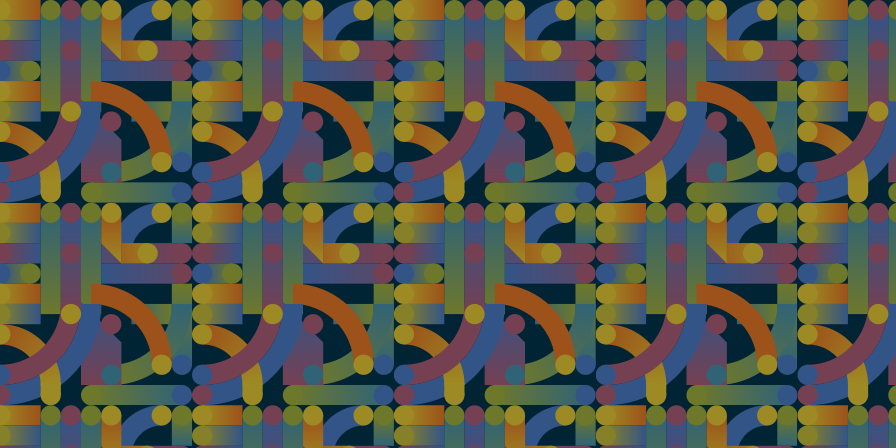
A WebGL 1 fragment shader for this pattern:

```glsl
precision mediump float;
// Repeating tile of interlocking gradient bars, quarter arcs and round caps on dark navy.

uniform vec2 u_resolution;

#define TILE vec2(0.4505, 0.4523)
#define SHIFT vec2(-0.0219, 0.0)
#define UNITS 10.0
#define HALF_BAND 0.5
#define NAVY vec3(0.0, 0.14, 0.20)
#define BLUE vec3(0.20, 0.33, 0.53)
#define TEAL vec3(0.19, 0.39, 0.46)
#define GREEN vec3(0.43, 0.47, 0.17)
#define YELLOW vec3(0.62, 0.54, 0.14)
#define ORANGE vec3(0.61, 0.32, 0.10)
#define RED vec3(0.46, 0.25, 0.32)

vec2 p;       // position in the tile, 0 to UNITS, y downwards
float blur;   // edge softness in tile units
vec3 color;

void fill(float dist, vec3 ink) {
  color = mix(color, ink, clamp(0.5 - dist / blur, 0.0, 1.0));
}

void dot1(vec2 center, vec3 ink) {
  fill(length(p - center) - HALF_BAND, ink);
}

// Distance to a flat-ended band; t runs 0 to 1 along it
float band(vec2 a, vec2 b, out float t) {
  float len = length(b - a);
  vec2 dir = (b - a) / len;
  vec2 q = p - a;
  float along = dot(q, dir);
  t = clamp(along / len, 0.0, 1.0);
  float across = abs(q.x * dir.y - q.y * dir.x);
  return max(across - HALF_BAND, max(-along, along - len));
}

void bar(vec2 a, vec2 b, vec3 inkA, vec3 inkB) {
  float t;
  float d = band(a, b, t);
  fill(d, mix(inkA, inkB, t));
}

// Quarter ring in the quadrant given by side; inkA lies on the horizontal axis
void arc(vec2 center, float radius, vec2 side, vec3 inkA, vec3 inkB) {
  vec2 q = (p - center) * side;
  float d = max(abs(length(q) - radius) - HALF_BAND, max(-q.x, -q.y));
  float t = atan(abs(q.y), abs(q.x) + 0.0001) / 1.5708;
  fill(d, mix(inkA, inkB, t));
}

void leftRows() {
  for (int i = 0; i < 6; i++) {
    float row = float(i);
    float kind = mod(row, 4.0);
    vec3 from = kind < 0.5 ? YELLOW : kind < 1.5 ? mix(YELLOW, GREEN, 0.5) : kind < 2.5 ? RED : BLUE;
    vec3 to = kind < 0.5 ? ORANGE : kind < 2.5 ? BLUE : GREEN;
    float end = kind > 2.5 ? 2.0 : 2.5;
    bar(vec2(0.5, row + 0.5), vec2(end, row + 0.5), from, to);
    dot1(vec2(0.5, row + 0.5), from);
  }
  dot1(vec2(2.0, 3.5), GREEN);
}

void columns() {
  for (int i = 0; i < 3; i++) {
    float x = 3.0 + float(i);
    bool middle = i == 1;
    bar(vec2(x, 0.5), vec2(x, 5.5), middle ? BLUE : TEAL, middle ? RED : GREEN);
    dot1(vec2(x, 0.5), middle ? RED : GREEN);
  }
  dot1(vec2(4.0, 2.5), RED);
}

void upperRight() {
  arc(vec2(8.5, 2.5), 2.0, vec2(-1.0), BLUE, BLUE);
  bar(vec2(9.5, 0.5), vec2(9.5, 2.0), GREEN, TEAL);
  bar(vec2(5.5, 2.5), vec2(9.5, 2.5), mix(BLUE, RED, 0.4), RED);
  bar(vec2(5.5, 3.5), vec2(9.5, 3.5), BLUE, mix(BLUE, RED, 0.6));
  // Mitred elbow
  float t;
  float cut = (p.y - p.x + 3.5) * 0.7071;
  float d = band(vec2(6.0, 0.5), vec2(6.0, 3.0), t);
  fill(max(d, cut), mix(ORANGE, YELLOW, t));
  d = band(vec2(5.5, 2.5), vec2(7.8, 2.5), t);
  fill(max(d, max(cut, 6.5 - p.x)), mix(ORANGE, YELLOW, t * 0.7));
  dot1(vec2(7.8, 2.5), YELLOW);
  dot1(vec2(6.0, 0.5), YELLOW);
  dot1(vec2(8.5, 0.5), YELLOW);
  dot1(vec2(9.5, 0.5), GREEN);
  dot1(vec2(9.5, 2.5), RED);
  dot1(vec2(9.5, 3.5), RED);
}

void lowerHalf() {
  bar(vec2(7.0, 5.5), vec2(9.0, 5.5), TEAL, GREEN);
  bar(vec2(9.5, 4.0), vec2(9.5, 8.0), GREEN, TEAL);
  arc(vec2(6.0, 5.0), 3.5, vec2(1.0), TEAL, GREEN);
  // Slanted block
  float block = max(abs(p.x - 5.5) - 1.0, max(p.y - 9.0, (p.x - p.y + 0.4) * 0.7071));
  fill(block, mix(BLUE, RED, clamp((p.y - 5.0) / 4.0, 0.0, 1.0)));
  arc(vec2(5.0, 8.0), 3.5, vec2(1.0, -1.0), ORANGE, ORANGE);
  dot1(vec2(6.0, 6.0), RED);
  dot1(vec2(6.0, 8.5), TEAL);
  dot1(vec2(8.5, 8.0), YELLOW);
  dot1(vec2(9.5, 8.0), BLUE);
  bar(vec2(5.0, 9.5), vec2(9.5, 9.5), GREEN, TEAL);
  dot1(vec2(5.0, 9.5), GREEN);
  dot1(vec2(9.5, 9.5), BLUE);
  // Nested arcs
  arc(vec2(0.5, 5.0), 4.5, vec2(1.0), BLUE, BLUE);
  arc(vec2(0.5, 9.0), 2.5, vec2(1.0, -1.0), YELLOW, ORANGE);
  bar(vec2(3.0, 8.9), vec2(3.0, 9.5), YELLOW, YELLOW);
  arc(vec2(0.5, 5.0), 3.5, vec2(1.0), RED, RED);
  dot1(vec2(0.5, 6.5), YELLOW);
  dot1(vec2(0.5, 8.5), BLUE);
  dot1(vec2(0.5, 9.5), RED);
  dot1(vec2(3.0, 9.5), YELLOW);
  dot1(vec2(4.0, 5.5), YELLOW);
}

void main() {
  vec2 uv = gl_FragCoord.xy / u_resolution.y;
  p = fract((vec2(uv.x, 1.0 - uv.y) - SHIFT) / TILE) * UNITS;
  blur = UNITS / (u_resolution.y * TILE.y);
  color = NAVY;
  leftRows();
  columns();
  upperRight();
  lowerHalf();
  gl_FragColor = vec4(color, 1.0);
}
```
